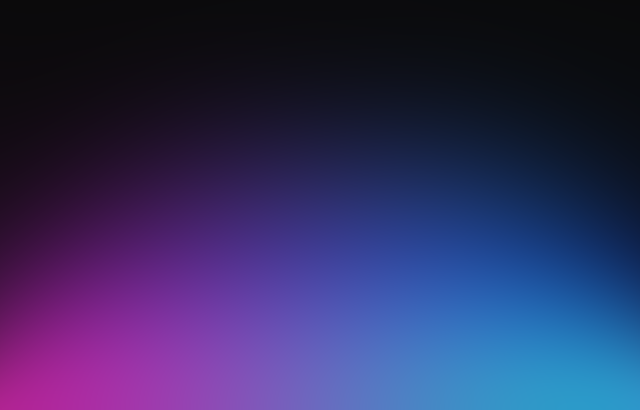
A WebGL 1 fragment shader for this background:

```glsl
precision highp float;
// An arched aurora glow rising from the lower edge into near-black.
// Two cubic colour ramps run from magenta through violet to blue and cyan;
// height blends between them, and a rounded falloff shapes the arch.

#define ARCH_CENTER 0.53
#define ARCH_HEIGHT 0.61
#define ARCH_DROP 0.26
#define ARCH_CURVE 2.3
#define FADE_POWER 3.0
#define EDGE_SOFTNESS 1.4
#define HUE_HEIGHT 0.45
#define NIGHT vec3(0.039, 0.039, 0.041)

uniform vec2 u_resolution;

// Cubic Bezier through colour space.
vec3 colorRamp(vec3 a, vec3 b, vec3 c, vec3 d, float t) {
  float s = 1.0 - t;
  return s * s * s * a + 3.0 * s * s * t * b
       + 3.0 * s * t * t * c + t * t * t * d;
}

// Glow strength: full at the base, steeper at the sides than in the middle.
float archGlow(vec2 uv) {
  float side = abs(uv.x - ARCH_CENTER) * 2.0;
  float reach = ARCH_HEIGHT - ARCH_DROP * pow(side, ARCH_CURVE);
  float power = FADE_POWER - EDGE_SOFTNESS * side * side;
  return exp(-pow(uv.y / reach, power));
}

void main() {
  vec2 uv = gl_FragCoord.xy / u_resolution;

  // Bright colours along the base.
  vec3 baseLight = colorRamp(vec3(0.65, 0.10, 0.53), vec3(0.69, 0.13, 0.72),
                             vec3(0.05, 0.66, 0.74), vec3(0.14, 0.55, 0.75), uv.x);

  // Deeper, more saturated colours higher up.
  vec3 upperLight = colorRamp(vec3(0.65, 0.09, 0.68), vec3(0.38, 0.08, 0.55),
                              vec3(0.09, 0.47, 0.82), vec3(0.05, 0.28, 0.78), uv.x);

  vec3 light = mix(baseLight, upperLight, smoothstep(0.0, HUE_HEIGHT, uv.y));
  gl_FragColor = vec4(NIGHT + light * archGlow(uv), 1.0);
}
```
